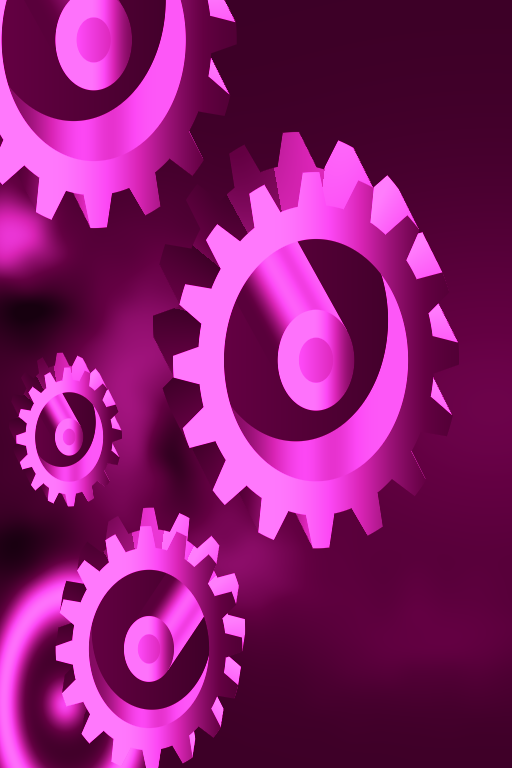
Write a WebGL 1 fragment shader that draws this background.

```glsl
precision highp float;

uniform vec2 u_resolution;

const vec3 BLACKBERRY = vec3(0.09, 0.0, 0.06);
const vec3 PLUM = vec3(0.25, 0.0, 0.16);
const vec3 WINE = vec3(0.39, 0.0, 0.26);
const vec3 ORCHID = vec3(0.61, 0.07, 0.47);
const vec3 MAGENTA = vec3(0.85, 0.14, 0.71);
const vec3 NEON = vec3(0.99, 0.28, 0.96);
const vec3 PINK = vec3(1.0, 0.49, 0.99);

const float TAU = 6.283185;
const float TEETH = 16.0;
const float TOOTH_PHASE = 0.035;
const float TOOTH_ROOT = 0.825;
const float ROOT_HALF_WIDTH = 0.1;
const float TIP_HALF_WIDTH = 0.058;
const float HOLE_RADIUS = 0.644;
const float HUB_RADIUS = 0.268;
const float CAP_RADIUS = 0.12;
const float GEAR_ASPECT = 0.76;
const float LARGE = 0.245;
const float MEDIUM = 0.16;
const float SMALL = 0.0905;
const vec2 DEPTH_LEFT = vec2(-0.14, 0.213);
const vec2 DEPTH_UP = vec2(0.03, 0.15);
const vec2 AXLE_LEFT = vec2(-0.59, 0.807);
const vec2 AXLE_RIGHT = vec2(0.66, 0.751);
const int LAYERS = 24;
const float WARP = 0.025;
const float WARP_SCALE = 24.0;

// Tones run from 0 (darkest) to 6 (lightest)
vec3 ramp(float tone) {
  vec3 c = mix(BLACKBERRY, PLUM, clamp(tone, 0.0, 1.0));
  c = mix(c, WINE, clamp(tone - 1.0, 0.0, 1.0));
  c = mix(c, ORCHID, clamp(tone - 2.0, 0.0, 1.0));
  c = mix(c, MAGENTA, clamp(tone - 3.0, 0.0, 1.0));
  c = mix(c, NEON, clamp(tone - 4.0, 0.0, 1.0));
  return mix(c, PINK, clamp(tone - 5.0, 0.0, 1.0));
}

float hash(vec2 p) {
  vec3 h = fract(vec3(p.xyx) * 0.1031);
  h += dot(h, h.yzx + 33.33);
  return fract((h.x + h.y) * h.z);
}

float noise(vec2 p) {
  vec2 i = floor(p), f = fract(p);
  f = f * f * (3.0 - 2.0 * f);
  return mix(mix(hash(i), hash(i + vec2(1.0, 0.0)), f.x),
             mix(hash(i + vec2(0.0, 1.0)), hash(i + 1.0), f.x), f.y);
}

float glow(vec2 p, vec2 center, vec2 radius) {
  vec2 d = (p - center) / radius;
  return exp(-dot(d, d));
}

float bump(float x, float center, float width) {
  float d = (x - center) / width;
  return exp(-d * d);
}

// Blurred light and shadow behind the gears
float backdrop(vec2 p) {
  vec2 w = p + WARP * (vec2(noise(p * WARP_SCALE), noise(p * WARP_SCALE + 17.0)) - 0.5);
  float tone = 0.9 + 1.25 * glow(p, vec2(0.64, 0.47), vec2(0.36, 0.27));
  tone += 0.75 * glow(w, vec2(0.56, 0.17), vec2(0.18, 0.07));
  tone += 2.2 * glow(w, vec2(0.19, 0.48), vec2(0.12, 0.19));
  tone += 1.3 * glow(w, vec2(0.32, 0.26), vec2(0.1, 0.065));
  tone -= 2.3 * glow(w, vec2(0.228, 0.42), vec2(0.038, 0.085));
  tone += 3.5 * glow(w, vec2(0.015, 0.695), vec2(0.06, 0.065));
  tone -= 1.7 * glow(w, vec2(0.05, 0.595), vec2(0.07, 0.045));
  tone -= 1.0 * glow(w, vec2(0.03, 0.29), vec2(0.06, 0.045));
  float ring = length((p - vec2(0.09, 0.085)) / vec2(0.085, 0.14));
  tone += 4.8 * bump(ring, 1.0, 0.26);
  return tone + 4.0 * glow(p, vec2(0.085, 0.083), vec2(0.026, 0.032));
}

float toothPosition(vec2 q) {
  return fract((atan(q.y, q.x) - TOOTH_PHASE) * TEETH / TAU + 0.5) - 0.5;
}

float gearDistance(vec2 q) {
  float r = length(q);
  float halfWidth = mix(ROOT_HALF_WIDTH, TIP_HALF_WIDTH, (r - TOOTH_ROOT) / (1.0 - TOOTH_ROOT));
  float side = abs(toothPosition(q)) * TAU / TEETH * r - halfWidth;
  return max(r - 1.0, min(r - TOOTH_ROOT, side));
}

float drawGear(float tone, vec2 p, vec2 center, float size, vec2 depth, vec2 axle, float shine) {
  vec2 q = (p - center) / (size * vec2(GEAR_ASPECT, 1.0));
  float r = length(q);
  if (r > 1.4) return tone;
  float sharp = u_resolution.y * size * 0.87;
  #define COVER(d) clamp(0.5 - (d) * sharp, 0.0, 1.0)

  // Extruded teeth, then the front face
  float swept = 10.0;
  for (int i = 1; i <= LAYERS; i++) {
    swept = min(swept, gearDistance(q - depth * float(i) / float(LAYERS)));
  }
  float wall = mix(1.6, 5.6, smoothstep(-0.75, 0.4, q.x)) + 1.3 * toothPosition(q - depth * 0.6);
  float face = 5.9 - 4.4 * smoothstep(-0.3, 1.05, q.x);
  tone = mix(tone, wall, COVER(swept));
  tone = mix(tone, face, COVER(gearDistance(q)));

  // Inner rim and the dark floor
  float rim = mix(2.6, 5.3, smoothstep(-0.6, 0.0, q.x)) - 0.9 * bump(q.x, 0.12, 0.16);
  float inside = mix(rim, 1.5 - 0.8 * q.x, COVER(length(q - depth) - HOLE_RADIUS));

  // Axle, hub and cap
  float across = dot(q, vec2(axle.y, -axle.x)) / HUB_RADIUS;
  float axleTone = 1.7 + shine * (3.8 * smoothstep(-0.8, 0.2, across) - 0.8 * bump(across, 0.6, 0.25));
  float axleMask = COVER((abs(across) - 1.0) * HUB_RADIUS) * step(0.0, dot(q, axle));
  inside = mix(inside, axleTone, axleMask);
  float hub = 5.8 - 3.4 * smoothstep(-0.1, 1.1, q.x / HUB_RADIUS);
  inside = mix(inside, hub, COVER(r - HUB_RADIUS));
  inside = mix(inside, 4.6 - 4.0 * q.x, COVER(r - CAP_RADIUS));
  return mix(tone, inside, COVER(r - HOLE_RADIUS));
}

void main() {
  vec2 p = gl_FragCoord.xy / u_resolution.y;
  float tone = backdrop(p);
  tone = drawGear(tone, p, vec2(0.122, 0.948), LARGE, DEPTH_LEFT, AXLE_LEFT, 0.35);
  tone = drawGear(tone, p, vec2(0.4115, 0.531), LARGE, DEPTH_LEFT, AXLE_LEFT, 1.0);
  tone = drawGear(tone, p, vec2(0.09, 0.431), SMALL, DEPTH_LEFT, AXLE_LEFT, 1.0);
  tone = drawGear(tone, p, vec2(0.194, 0.155), MEDIUM, DEPTH_UP, AXLE_RIGHT, 1.0);
  gl_FragColor = vec4(ramp(tone), 1.0);
}
```
